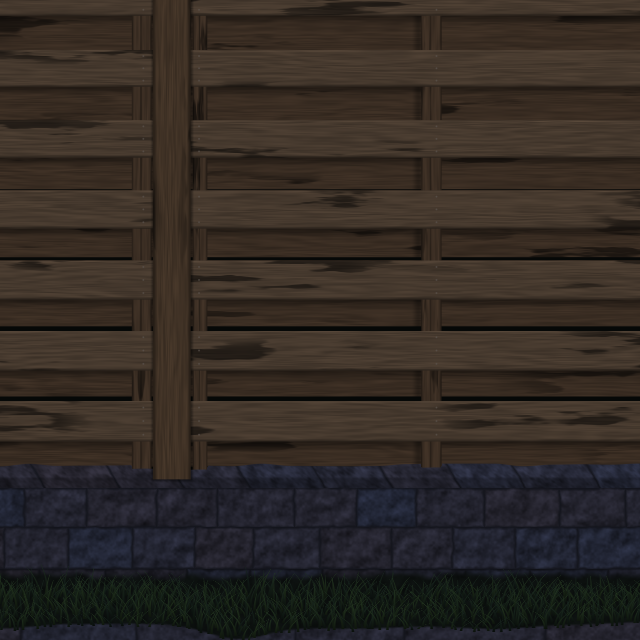
Reproduce this texture procedurally as a Shadertoy shader.

```glsl
// A dusk garden scene: a slatted timber fence with a post, above a stone wall and grass.
// Wood and stone are stretched value noise on repeated boards and stones;
// the grass is rows of bent blades painted back to front. Depth y runs downward.
const vec3 FRONT_WOOD = vec3(0.272, 0.222, 0.178);
const vec3 BACK_WOOD = vec3(0.222, 0.172, 0.132);
const vec3 POST_WOOD = vec3(0.248, 0.193, 0.145);
const vec3 STONE_BLUE = vec3(0.125, 0.142, 0.202);
const vec3 STONE_WARM = vec3(0.138, 0.132, 0.168);
const vec3 MORTAR = vec3(0.075, 0.08, 0.108);
const float PITCH = 0.10964, BLADE_STEP = 0.012;

float hash(vec2 p) {
  vec3 q = fract(vec3(p.xyx) * 0.1031);
  q += dot(q, q.yzx + 33.33);
  return fract((q.x + q.y) * q.z);
}
float noise(vec2 p) {
  vec2 i = floor(p), f = fract(p);
  f = f * f * (3.0 - 2.0 * f);
  return mix(mix(hash(i), hash(i + vec2(1, 0)), f.x),
             mix(hash(i + vec2(0, 1)), hash(i + vec2(1, 1)), f.x), f.y);
}
float fbm(vec2 p) {
  float sum = 0.0, amp = 0.53;
  for (int i = 0; i < 4; i++, amp *= 0.5) {
    sum += amp * noise(p);
    p = p * 2.03 + 7.1;
  }
  return sum;
}
// Soft-edged interval from a to b
float band(float x, float a, float b, float aa) {
  return smoothstep(a - aa, a + aa, x) * (1.0 - smoothstep(b - aa, b + aa, x));
}
// Grain runs along q.x
vec3 wood(vec3 base, vec2 q, float seed) {
  q += seed * vec2(0.71, 0.37);
  float rings = 0.5 + 0.5 * sin(q.y * 500.0 + fbm(q * vec2(5, 38)) * 24.0);
  float fibre = noise(q * vec2(30, 620));
  float crack = smoothstep(0.58, 0.7, fbm(q * vec2(9, 75) + 40.0))
              * smoothstep(0.45, 0.75, noise(q * vec2(4, 22) + 9.0));
  return base * (0.85 + 0.11 * rings + 0.19 * fibre) * (1.0 - 0.5 * crack);
}
vec3 batten(vec3 col, vec2 p, float left, float right, float aa) {
  vec3 c = wood(BACK_WOOD * 1.05, p.yx, left * 9.0);
  c *= 1.0 - 0.3 * band(p.x, mix(left, right, 0.42), mix(left, right, 0.5), aa);
  c *= mix(0.6, 1.0, band(p.x, left + 0.002, right - 0.002, 0.002));
  return mix(col, c, band(p.x, left, right, aa));
}
float nail(float dx, float dy, float aa) {
  return 1.0 - smoothstep(0.0013 - aa, 0.0013 + aa, length(vec2(dx, dy)));
}
vec3 fence(vec2 p, float aa) {
  float row = floor((p.y - 0.0781) / PITCH), local = p.y - 0.0781 - row * PITCH;
  float height = 0.056 + 0.011 * p.y, side = step(0.268, p.x);
  // Recessed boards, their shadows and the gaps below them
  vec3 col = wood(BACK_WOOD, p, row * 3.0 + side + step(0.67, p.x) + 5.5);
  col *= mix(0.62, 1.0, smoothstep(height, height + 0.016, local));
  col *= 1.0 - 0.3 * band(p.x, 0.648, 0.66, 0.006);
  float gap = 0.0068 * smoothstep(0.2, 0.5, p.y);
  float open = smoothstep(-aa, aa, local - PITCH + gap) * step(0.001, gap);
  col = mix(col, vec3(0.025, 0.03, 0.028), open);
  col = batten(col, p, 0.206, 0.237, aa);
  col = batten(col, p, 0.301, 0.324, aa);
  col = batten(col, p, 0.658, 0.69, aa);
  // Front boards with nails
  vec3 board = wood(FRONT_WOOD, p, row * 2.0 + side + 3.0);
  board *= 1.0 + 0.13 * band(local, 0.0, 0.003, 0.001);
  board *= 1.0 - 0.35 * smoothstep(height - 0.005, height, local);
  float dy = (fract(local / height * 3.0) - 0.5) * height / 3.0;
  float nails = nail(p.x - 0.224, dy, aa) + nail(p.x - 0.311, dy, aa) + nail(p.x - 0.682, dy, aa);
  board = mix(board, vec3(0.36, 0.33, 0.31), 0.7 * nails);
  return mix(col, board, band(local, 0.0, height, aa));
}
// One course of stones with jittered joints
vec3 course(vec2 p, float top, float bottom, float width, float shift, float seed) {
  vec2 w = p + 0.005 * (vec2(fbm(p * 55.0), fbm(p * 55.0 + 31.0)) - 0.5);
  float u = (w.x - shift) / width, i = floor(u);
  i -= step(u, i + 0.22 * hash(vec2(i + 20.0, seed)));
  float left = i + 0.22 * hash(vec2(i + 20.0, seed));
  float right = i + 1.0 + 0.22 * hash(vec2(i + 21.0, seed));
  float inside = min(min(u - left, right - u) * width, min(w.y - top, bottom - w.y));
  vec2 q = p * 48.0 + i * 5.0;
  vec3 c = mix(STONE_WARM, STONE_BLUE, hash(vec2(i + 50.0, seed + 4.0)));
  c *= 0.9 + fbm(q) - fbm(q + vec2(0.25, 0.4)) + 0.25 * noise(p * 230.0);
  return mix(MORTAR, c, smoothstep(-0.001, 0.0045, inside));
}
vec3 wall(vec2 p) {
  if (p.y < 0.763) return course(p - vec2(0.6 * p.y, 0), 0.715, 0.766, 0.108, 0.03, 2.0)
    * mix(1.12, 0.85, smoothstep(0.744, 0.749, p.y));
  if (p.y < 0.824) return course(p, 0.763, 0.824, 0.1035, 0.028, 5.0);
  if (p.y < 0.889) return course(p, 0.824, 0.889, 0.101, -0.008, 8.0);
  return course(p, 0.889, 0.95, 0.11, 0.05, 11.0) * 0.8;
}
float bump(float x, float centre, float r) { x = (x - centre) / r; return exp(-x * x); }
float grassEdge(float x) { return 0.971 + 0.014 * noise(vec2(x * 9.0, 3)) + 0.02 * bump(x, 0.37, 0.06); }
vec3 grass(vec3 col, vec2 p, float aa) {
  for (int n = 0; n < 98; n++) {
    float row = float(n / 7);
    vec2 id = vec2(floor(p.x / BLADE_STEP) + float(n % 7) + 17.0, row * 7.0);
    float x = (id.x - 20.0 + hash(id)) * BLADE_STEP;
    float height = mix(0.02, 0.04, hash(id + 3.3)) * (0.5 + 0.8 * noise(vec2(x * 15.0, row * 0.4)));
    height *= 1.0 - 0.55 * bump(x, 0.645, 0.016);
    float v = (mix(0.926, grassEdge(x), row / 13.0) + 0.006 * hash(id + 8.1) - p.y) / height;
    float d = abs(p.x - x - (hash(id + 5.7) - 0.5) * 0.05 * v * v) - 0.0021 * (1.0 - v);
    float cover = (1.0 - smoothstep(-aa, aa, d)) * step(0.0, v) * step(v, 1.0);
    vec3 blade = mix(vec3(0.085, 0.135, 0.115), vec3(0.145, 0.215, 0.125), hash(id + 1.9));
    col = mix(col, blade * mix(0.4, 1.1, v), cover);
  }
  return col;
}
void mainImage(out vec4 fragColor, in vec2 fragCoord) {
  vec2 p = vec2(0, 1) + vec2(1, -1) * fragCoord / iResolution.xy;
  float aa = 0.75 / iResolution.y;
  vec3 col = fence(p, aa);
  // Wall below the batten feet, then the post
  float feet = band(p.x, 0.206, 0.324, aa) + band(p.x, 0.658, 0.69, aa);
  float top = 0.724 + 0.005 * noise(vec2(p.x * 22.0, 1)) + 0.006 * feet;
  if (p.y > 0.72) col = mix(col, wall(p), smoothstep(-aa, aa, p.y - top));
  col *= 1.0 - 0.4 * band(p.x, 0.237, 0.301, 0.003) * band(p.y, -0.1, 0.752, 0.003);
  vec3 post = wood(POST_WOOD, p.yx, 2.0) * mix(0.65, 1.0, band(p.x, 0.243, 0.294, 0.003));
  col = mix(col, post, band(p.x, 0.239, 0.298, aa) * band(p.y, -0.1, 0.749, aa));
  // Soil, paving and grass
  if (p.y > 0.87) {
    vec3 soil = vec3(0.045, 0.06, 0.055) * (0.6 + 0.8 * fbm(p * 90.0));
    col = mix(col, soil, smoothstep(0.898, 0.912, p.y + 0.01 * noise(p * 40.0)));
    vec3 paving = course(p, 0.95, 1.05, 0.21, 0.0, 14.0);
    col = mix(col, paving, smoothstep(-0.002, 0.003, p.y - grassEdge(p.x)));
    col = grass(col, p, aa);
  }
  fragColor = vec4(col, 1);
}
```
